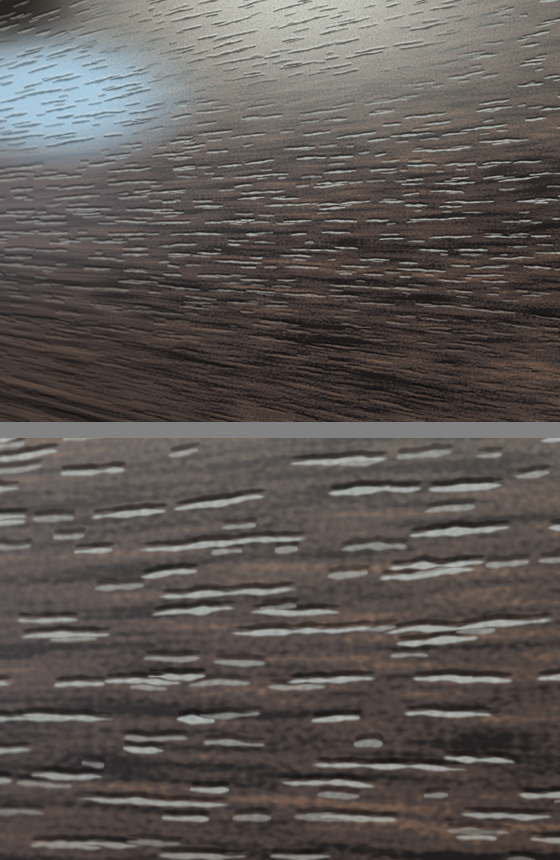
Top, the full canvas; bottom, a detail of the centre.
Write a Shadertoy shader that draws this texture.

```glsl
// Dark stained wood seen at a slant: grain fans out from a point left of the canvas,
// cut by short embossed pores. A white sheen and a soft blue window reflection lie on
// top; pores glint on dark wood and turn dark inside the highlights.

const vec2 FAN_ORIGIN = vec2(-1.4, 0.46);      // where all grain lines meet
const vec3 WOOD_DARK  = vec3(0.115, 0.100, 0.102);
const vec3 WOOD_MID   = vec3(0.275, 0.232, 0.215);
const vec3 WOOD_BROWN = vec3(0.470, 0.360, 0.290);
const vec3 PORE_GLINT = vec3(0.700, 0.725, 0.710);
const vec3 PORE_BROWN = vec3(0.430, 0.340, 0.285);
const vec3 SHEEN      = vec3(0.800, 0.810, 0.770);
const vec3 DULL_SHEEN = vec3(0.520, 0.490, 0.455);
const vec3 WINDOW     = vec3(0.680, 0.815, 0.900);
const vec3 HAZE       = vec3(0.550, 0.530, 0.560);
const float PORE_WIDTH = 0.0030;               // half width, in canvas heights
const float SHARP_BLUR = 0.0012;
const float SOFT_BLUR  = 0.0042;

vec2 hash2(vec2 p) {
    vec3 q = fract(vec3(p.xyx) * vec3(0.1031, 0.1030, 0.0973));
    q += dot(q, q.yzx + 33.33);
    return fract((q.xx + q.yz) * q.zy);
}

float gradientNoise(vec2 p) {
    vec2 i = floor(p), f = fract(p);
    vec2 s = f * f * f * (f * (f * 6.0 - 15.0) + 10.0);
    vec2 e = vec2(0.0, 1.0);
    float a = dot(hash2(i) * 2.0 - 1.0, f);
    float b = dot(hash2(i + e.yx) * 2.0 - 1.0, f - e.yx);
    float c = dot(hash2(i + e.xy) * 2.0 - 1.0, f - e.xy);
    float d = dot(hash2(i + e.yy) * 2.0 - 1.0, f - e.yy);
    return mix(mix(a, b, s.x), mix(c, d, s.x), s.y);
}

// Fan coordinates: x runs along the grain, y across it (as a slope)
vec2 grainCoords(vec2 p) {
    vec2 d = p - FAN_ORIGIN;
    vec2 g = vec2(length(d), d.y / d.x);
    g.y += 0.0030 * gradientNoise(g * vec2(5.0, 28.0));
    return g;
}

// One layer of tapered, slightly tilted strokes, one per cell
float poreLayer(vec2 g, float rows, float cellLength, float chance, float blur, float seed) {
    float row = floor(g.y * rows);
    float along = g.x / cellLength + hash2(vec2(row, seed)).x * 17.0;
    vec2 cell = vec2(floor(along), row) + seed;
    vec2 place = hash2(cell), shape = hash2(cell + 71.3);
    float halfLength = mix(0.16, 0.47, shape.x);
    float u = fract(along) - mix(halfLength, 1.0 - halfLength, place.x);
    float v = fract(g.y * rows) - mix(0.35, 0.65, place.y);
    v = v / rows * g.x - u * cellLength * (shape.y - 0.35) * 0.07;
    v += 0.0035 * gradientNoise(vec2(g.x * 32.0, row + seed));
    float taper = 1.0 - pow(abs(u) / halfLength, 2.0);
    float ragged = 0.75 + 0.9 * gradientNoise(vec2(g.x * 75.0, row * 3.7 + seed));
    float width = PORE_WIDTH * ragged * sqrt(max(taper, 0.0));
    float stroke = smoothstep(blur, -blur, abs(v) - width);
    return stroke * smoothstep(0.0, 0.3, taper) * step(hash2(cell + 13.7).x, chance);
}

float pores(vec2 p, float blur) {
    vec2 g = grainCoords(p);
    float m = poreLayer(g, 58.0, 0.150, 0.72, blur, 3.0);
    m = max(m, poreLayer(g, 73.0, 0.095, 0.55, blur, 41.0));
    return max(m, 0.7 * poreLayer(g, 97.0, 0.060, 0.42, blur, 87.0));
}

// Long brown and black streaks with a fine fibre on top
vec3 woodColour(vec2 p, float focus) {
    vec2 g = grainCoords(p);
    float broad = gradientNoise(g * vec2(1.6, 34.0));
    float streak = gradientNoise(g * vec2(3.5, 120.0) + 9.0);
    float fibre = gradientNoise(g * vec2(11.0, 290.0) + 23.0);
    float speck = gradientNoise(p * vec2(130.0, 210.0));
    float tone = 0.40 + 0.45 * broad + 0.62 * streak;
    tone += mix(0.25, 0.65, focus) * fibre + 0.40 * focus * speck;
    vec3 c = mix(WOOD_DARK, WOOD_MID, smoothstep(0.0, 0.55, tone));
    return mix(c, WOOD_BROWN, 0.8 * smoothstep(0.50, 1.0, tone));
}

float glow(vec2 uv, vec2 centre, vec2 size) {
    vec2 d = (uv - centre) / size;
    return exp(-dot(d, d));
}

void mainImage(out vec4 fragColor, in vec2 fragCoord) {
    vec2 uv = fragCoord / iResolution.xy;
    vec2 p = fragCoord / iResolution.y;

    // Focus is sharp on the right and soft toward the lower left
    float focus = smoothstep(0.0, 0.55, uv.x + 0.15 * uv.y);
    float blur = mix(SOFT_BLUR, SHARP_BLUR, focus) + 0.4 / iResolution.y;
    vec3 colour = woodColour(p, focus);

    // Reflected light
    float sheen = glow(uv, vec2(0.53, 1.05), vec2(0.38, 0.31));
    float dull = 0.55 * smoothstep(0.40, 1.0, uv.y);
    float window = smoothstep(1.25, 0.30, length((uv - vec2(0.09, 0.77)) / vec2(0.26, 0.165)));
    float haze = 0.50 * glow(uv, vec2(0.0, 0.53), vec2(0.42, 0.22));
    colour = mix(colour, DULL_SHEEN, dull);
    colour = mix(colour, HAZE, haze);
    colour = mix(colour, SHEEN, 0.93 * sheen);
    colour = mix(colour, WINDOW, 0.93 * window);
    colour *= mix(0.35, 1.0, smoothstep(0.03, 0.20, length((uv - vec2(0.0, 1.0)) * vec2(1.0, 1.5))));

    // Pores: a core and an offset rim that acts as shadow or lit edge
    float core = pores(p, blur);
    float rim = pores(p - vec2(0.001, 0.0048), blur) * (1.0 - core);
    float gloss = smoothstep(0.25, 0.65, max(sheen, window));
    float lit = smoothstep(0.08, 0.45, uv.y);
    vec3 glint = mix(PORE_BROWN, PORE_GLINT, lit);
    vec3 onDark = mix(colour, glint, core * mix(0.45, 0.85, lit) * mix(0.7, 1.0, focus));
    onDark *= 1.0 - 0.45 * rim;
    vec3 onGloss = colour * (1.0 - 0.42 * core);
    onGloss = mix(onGloss, vec3(0.88, 0.90, 0.88), 0.45 * rim);
    colour = mix(onDark, onGloss, gloss);

    // Fine surface tooth
    colour *= 1.0 + 0.14 * focus * gradientNoise(p * 190.0);
    fragColor = vec4(clamp(colour, 0.0, 1.0), 1.0);
}
```
